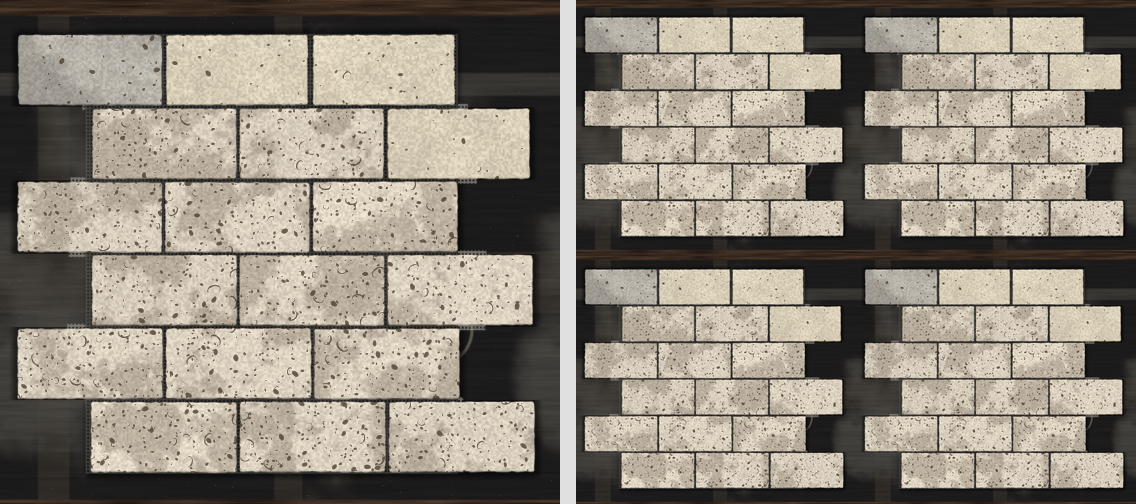
Left: one tile. Right: repeated 2 by 2.
Write a Shadertoy shader that draws this texture.

```glsl
// Sheet of pitted travertine bricks in running bond, on a mesh over a dark table.
const float ASPECT = 1.113;                 // width of the canvas in heights
const float ROWS = 6.0, COLS = 3.0;
const float TOP = 0.933, ROW_PITCH = 0.1455;
const float LEFT = 0.0335, ROW_SHIFT = 0.1475;
const vec2  COL_PITCH = vec2(0.2915, 0.2955); // top row, bottom row
const float JOINT = 0.0068, CORNER = 0.005;
const float THREAD_PITCH = 0.0073;
const vec3 CREAM  = vec3(0.86, 0.82, 0.75);
const vec3 TAUPE  = vec3(0.72, 0.675, 0.61);
const vec3 HONED  = vec3(0.83, 0.79, 0.70);
const vec3 GREY   = vec3(0.65, 0.64, 0.62);
const vec3 PORE   = vec3(0.30, 0.25, 0.19);
const vec3 SLATE  = vec3(0.11, 0.105, 0.105);
const vec3 WOOD   = vec3(0.20, 0.18, 0.16);
const vec3 SHEEN  = vec3(0.28, 0.27, 0.25);
const vec3 THREAD = vec3(0.58, 0.57, 0.54);

vec2 hash2(vec2 p) {
    vec3 h = fract(p.xyx * vec3(0.1031, 0.1030, 0.0973));
    h += dot(h, h.yzx + 33.33);
    return fract((h.xx + h.yz) * h.zy);
}

// Value noise that wraps after a whole number of cells
float noise(vec2 p, vec2 period) {
    vec2 i = floor(p), f = fract(p);
    f = f * f * (3.0 - 2.0 * f);
    vec2 a = mod(i, period), b = mod(i + 1.0, period);
    return mix(mix(hash2(a).x, hash2(vec2(b.x, a.y)).x, f.x),
               mix(hash2(vec2(a.x, b.y)).x, hash2(b).x, f.x), f.y);
}

float fbm(vec2 p, vec2 period) {
    float sum = 0.0, gain = 0.5;
    for (int i = 0; i < 5; i++) {
        sum += gain * noise(p, period);
        p *= 2.0; period *= 2.0; gain *= 0.5;
    }
    return sum;
}

// Distance to scattered oval holes, or to crescents if hollow
float pores(vec2 p, float size, float chance, bool hollow) {
    vec2 cell = floor(p / size);
    float d = 1.0;
    for (int j = -1; j <= 1; j++)
    for (int i = -1; i <= 1; i++) {
        vec2 c = cell + vec2(i, j), r = hash2(c), s = hash2(c + 71.0);
        if (s.x > chance) continue;
        float a = 6.2832 * s.y, radius = size * mix(0.10, 0.34, fract(r.y * 7.0));
        vec2 v = p - (c + 0.2 + 0.6 * r) * size;
        v = mat2(cos(a), sin(a), -sin(a), cos(a)) * v * vec2(1.0, 1.0);
        v.y *= 1.5;
        float e = length(v) - radius;
        if (hollow) e = max(e, 0.92 * radius - length(v - vec2(0.0, 0.28 * radius)));
        d = min(d, e);
    }
    return d;
}

float band(float x, float a, float b, float soft) {
    return smoothstep(a - soft, a + soft, x) * (1.0 - smoothstep(b - soft, b + soft, x));
}

// Table with beams, a plank and dull reflections; wraps on both axes
vec3 table(vec2 uv) {
    float t = 1.0 - uv.y;
    float beams = max(band(uv.x, 0.068, 0.124, 0.002), band(uv.x, 0.49, 0.54, 0.002));
    beams = max(beams, band(t, 0.50, 0.62, 0.003));
    vec3 col = mix(SLATE, WOOD, 0.75 * beams);
    col = mix(col, SHEEN, 0.6 * band(t, 0.145, 0.19, 0.003));
    col = mix(col, SHEEN, 0.85 * smoothstep(0.43, 0.68, fbm(uv * vec2(5.0, 4.0), vec2(5.0, 4.0))));
    float grain = fbm(uv * vec2(9.0, 160.0), vec2(9.0, 160.0));
    float plank = band(fract(t + 0.1), 0.092, 0.132, 0.003);
    col = mix(col, WOOD * vec3(1.15, 0.95, 0.8) * (0.5 + grain), plank);
    float dust = noise(uv * vec2(330.0, 300.0), vec2(330.0, 300.0));
    return col * (0.85 + 0.3 * grain) + 0.12 * smoothstep(0.96, 1.0, dust);
}

vec3 stone(vec2 p, vec2 v, vec2 halfSize, vec2 id, float honed, float px) {
    const vec2 FREE = vec2(8192.0);
    vec2 rnd = hash2(id + 13.0), q = p + 3.7 * rnd + id;
    // Lacy pale patches on taupe
    float lace = fbm(q * 13.0, FREE) + 0.3 * (fbm(q * 75.0, FREE) - 0.5);
    vec3 col = mix(TAUPE, CREAM, smoothstep(0.38, 0.56, lace + 0.06 * (rnd.x - 0.5)));
    col = mix(col, HONED * (0.93 + 0.14 * fbm(q * 22.0, FREE)), 0.88 * honed);
    float greyed = 1.0 - step(0.5, id.x + id.y);
    col = mix(col, GREY * (0.8 + 0.4 * lace), 0.7 * greyed);
    col *= (0.91 + 0.18 * noise(q * 260.0, FREE)) * (0.98 + 0.05 * rnd.y);
    // Pits and shell marks, each with a pale lip
    float wear = 1.0 - 0.85 * max(honed, 0.8 * greyed);
    float d = pores(q, 0.0105, 0.30 * wear, false);
    d = min(d, pores(q + 3.0, 0.021, 0.16 * wear, false));
    d = min(d, pores(q + 5.0, 0.040, 0.26 * wear * wear, true));
    d += 0.0016 * (noise(q * 230.0, FREE) - 0.5);
    col += 0.06 * band(d, 0.0005, 0.002, 0.001);
    col = mix(col, PORE, 0.8 * (1.0 - smoothstep(-px, px, d)));
    // Lit upper edge, shaded lower edge
    col *= 1.0 + 0.06 * smoothstep(0.005, 0.0, halfSize.y - v.y);
    return col * (1.0 - 0.25 * smoothstep(0.004, 0.0, halfSize.y + v.y));
}

void mainImage(out vec4 fragColor, in vec2 fragCoord) {
    vec2 uv = fragCoord / iResolution.xy, p = uv * vec2(ASPECT, 1.0);
    float px = 1.0 / iResolution.y;

    // Nearest brick: id holds column and row, rows counted from the top
    float down = (TOP - p.y) / ROW_PITCH;
    float row = clamp(floor(down), 0.0, ROWS - 1.0);
    float pitch = mix(COL_PITCH.x, COL_PITCH.y, row / (ROWS - 1.0));
    float start = LEFT + ROW_SHIFT * mod(row, 2.0) - 0.0005 * row;
    vec2 id = vec2(clamp(floor((p.x - start) / pitch), 0.0, COLS - 1.0), row);
    float honed = step(0.5, id.x - id.y);
    vec2 rnd = hash2(id + 5.0) - 0.5;
    vec2 halfSize = 0.5 * (vec2(pitch, ROW_PITCH) - JOINT) - vec2(0.002 * honed, 0.0);
    vec2 v = p - vec2(start + (id.x + 0.5) * pitch, TOP - (row + 0.5) * ROW_PITCH);
    v += 0.008 * rnd.x * vec2(-v.y, v.x) + 0.0015 * rnd;
    vec2 k = abs(v) - halfSize + CORNER;
    float d = length(max(k, 0.0)) + min(max(k.x, k.y), 0.0) - CORNER;
    d += 0.0022 * (noise(p * 110.0, vec2(8192.0)) - 0.5);

    // Table, cable and contact shadow
    vec3 col = table(uv);
    float cable = abs(length(p - vec2(0.87, 0.345)) - 0.068);
    col = mix(col, SHEEN * 1.2, 1.0 - smoothstep(0.0012, 0.0012 + 2.0 * px, cable));
    col *= mix(0.45, 1.0, smoothstep(0.0, 0.02, d));

    // Mesh in the joints, with ragged ends beside the shorter rows
    float joint = clamp(floor(down + 0.5), 1.0, ROWS - 1.0);
    vec2 ends = hash2(vec2(joint, 31.0));
    float fringe = band(p.x, 0.11 + 0.06 * ends.x, 0.92 + 0.06 * ends.y, 0.002)
                 * (1.0 - smoothstep(0.005, 0.008, abs(down - joint) * ROW_PITCH));
    float inside = band(p.x, 0.17, 0.91, 0.002) * band(down, 0.0, ROWS, 0.01);
    vec2 w = abs(fract(p / THREAD_PITCH + 0.1 * noise(p * 60.0, vec2(8192.0))) - 0.5) * THREAD_PITCH;
    float thread = 1.0 - smoothstep(0.0005, 0.0005 + 1.5 * px, min(w.x, w.y));
    col = mix(col, THREAD, thread * max(0.3 * inside, 0.7 * fringe * (1.0 - inside)));

    vec3 face = stone(p, v, halfSize, id, honed, px);
    fragColor = vec4(mix(face, col, smoothstep(-px, px, d)), 1.0);
}
```
